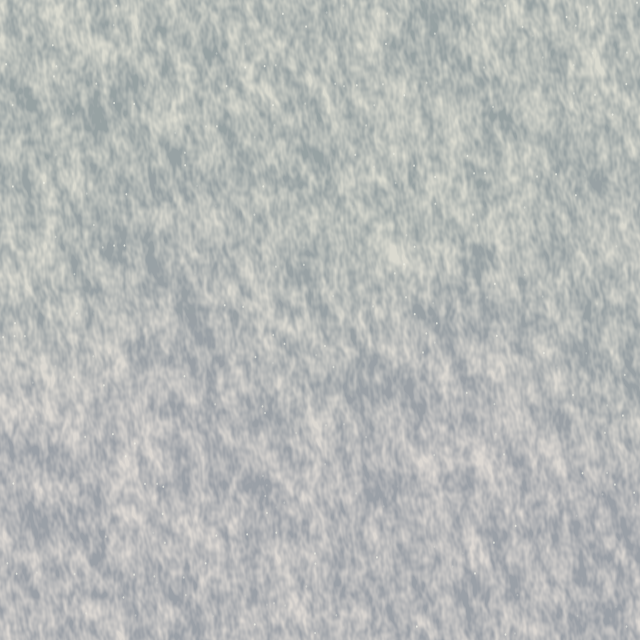
Reproduce this texture procedurally as a Shadertoy shader.

```glsl
// Draws a wind-brushed snow surface: soft upright grains, bluish hollows and tiny glints.

float hash(vec2 cell) {
    vec3 q = fract(vec3(cell.xyx) * vec3(0.1031, 0.1030, 0.0973));
    q += dot(q, q.yzx + 33.33);
    return fract((q.x + q.y) * q.z);
}

// Contribution of one lattice corner with a random unit gradient
float corner(vec2 cell, vec2 offset) {
    float angle = 6.2832 * hash(cell);
    return dot(vec2(cos(angle), sin(angle)), offset);
}

float gradientNoise(vec2 p) {
    vec2 i = floor(p), f = p - i;
    vec2 u = f * f * f * (f * (f * 6.0 - 15.0) + 10.0);
    vec2 e = vec2(1.0, 0.0);
    return mix(mix(corner(i, f), corner(i + e, f - e), u.x),
               mix(corner(i + e.yx, f - e.yx), corner(i + 1.0, f - 1.0), u.x), u.y);
}

// Sparse bright crystals, each kept inside its own cell
float glints(vec2 p) {
    vec2 cell = floor(p * 64.0);
    vec2 centre = 0.25 + 0.5 * vec2(hash(cell + 11.0), hash(cell + 47.0));
    float d = length((fract(p * 64.0) - centre) * vec2(1.0, 0.8));
    float strength = smoothstep(0.93, 1.0, hash(cell + 83.0));
    return strength * smoothstep(0.15, 0.02, d);
}

void mainImage(out vec4 fragColor, in vec2 fragCoord) {
    vec2 p = fragCoord / min(iResolution.x, iResolution.y);

    // Hollows lean from upper left to lower right; fine grain stands nearly upright
    vec2 warp = 0.008 * vec2(gradientNoise(p * 19.0 + 5.0), gradientNoise(p * 17.0 + 31.0));
    vec2 leaning = vec2(p.x + 0.42 * p.y, p.y) + warp;
    vec2 upright = vec2(p.x + 0.10 * p.y, p.y) + 0.5 * warp;

    // Relief, from broad drifts down to single grains
    float relief = 0.30 * gradientNoise(leaning * vec2(5.0, 3.5) + 3.0);
    relief += 0.45 * gradientNoise(leaning * vec2(15.0, 9.0) + 17.0);
    relief += 0.66 * gradientNoise(leaning * vec2(34.0, 19.0) + 41.0);
    relief += 0.55 * gradientNoise(upright * vec2(66.0, 34.0) + 59.0);
    relief += 0.52 * gradientNoise(upright * vec2(118.0, 52.0) + 73.0);
    relief += 0.48 * gradientNoise(upright * vec2(190.0, 92.0) + 97.0);

    // Long faint brush streaks
    relief += 0.22 * gradientNoise(upright * vec2(90.0, 9.0) + 29.0);

    // Blue-grey shade to warm white
    float light = clamp(0.48 + 0.86 * relief, 0.0, 1.1);
    vec3 color = mix(vec3(0.600, 0.630, 0.647), vec3(0.840, 0.833, 0.805), light);

    // Cool green cast above, faint violet below
    float height = smoothstep(0.2, 0.8, p.y + 0.25 * gradientNoise(p * 2.5 + 7.0));
    color += mix(vec3(0.005, -0.004, 0.007), vec3(-0.006, 0.004, -0.006), height);

    color = mix(color, vec3(0.95, 0.95, 0.91), 0.8 * glints(p));
    fragColor = vec4(color, 1.0);
}
```
